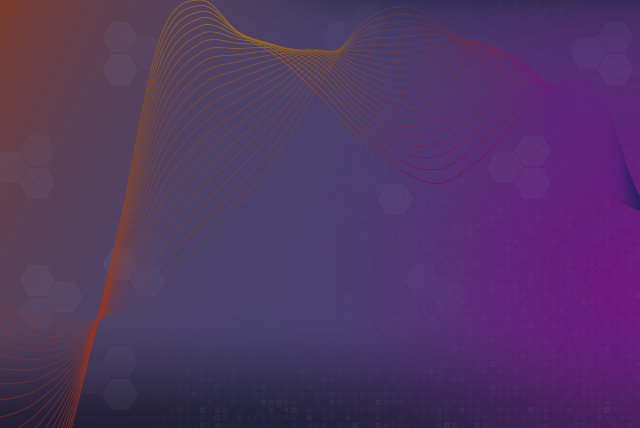
A Shadertoy shader for this background:

```glsl
// Ribbon of fine lines over a slate, rust and magenta gradient with faint hexagons.
// Three splines (first, middle, last line) are blended into the whole ribbon;
// hashed cells scatter small squares and a staggered grid carries the hexagons.

const float WIDTH = 1.5;          // canvas width in units of its height
const float LINES = 21.0;
const int KNOTS = 17;

// Depth below the top edge, in percent of the height, at even steps across.
const float FIRST[KNOTS] = float[](156., 127., 92., 52., 9., 0., 8., 13.7, 22.5,
    32.2, 39.6, 42.8, 37.2, 27.3, 19.5, 21.9, 45.9);
const float MIDDLE[KNOTS] = float[](97.5, 93.3, 83., 62.5, 32.5, 20.2, 16.2, 13.5, 11.8,
    16.6, 19.7, 16.6, 12., 14.2, 25., 35.5, 48.);
const float LAST[KNOTS] = float[](71.3, 74.2, 75.2, 72.6, 66., 57., 47.4, 35.2, 19.8,
    6., 1.6, 5.5, 16., 27.7, 37.5, 43.7, 49.2);

// Centres of hexagon groups, measured from the upper left.
const vec2 GROUPS[10] = vec2[](vec2(.07, .39), vec2(.11, .69), vec2(.29, .12),
    vec2(.32, .635), vec2(.27, .88), vec2(.918, .463), vec2(1.01, .666),
    vec2(1.23, .387), vec2(1.435, .12), vec2(.81, .08));

float hash(vec2 cell) {
    vec3 q = fract(vec3(cell.xyx) * 0.1031);
    q += dot(q, q.yzx + 33.33);
    return fract((q.x + q.y) * q.z);
}

vec3 knot(int i) {
    i = clamp(i, 0, KNOTS - 1);
    return vec3(FIRST[i], MIDDLE[i], LAST[i]) * 0.01;
}

// Smooth spline through the knots of all three guide lines.
vec3 guides(float x) {
    float s = clamp(x / WIDTH, 0.0, 0.9999) * float(KNOTS - 1);
    int i = int(s);
    float u = fract(s);
    vec3 a = knot(i - 1), b = knot(i), c = knot(i + 1), d = knot(i + 2);
    return b + 0.5 * u * (c - a + u * (2.0 * a - 5.0 * b + 4.0 * c - d
        + u * (3.0 * (b - c) + d - a)));
}

float bell(float x, float centre, float spread) {
    float d = (x - centre) / spread;
    return exp(-d * d);
}

vec3 backdrop(vec2 p) {
    vec3 col = vec3(0.265, 0.265, 0.450);
    float magenta = exp(-4.0 * dot(p - vec2(1.5, 0.66), p - vec2(1.5, 0.66)));
    col = mix(col, vec3(0.48, 0.23, 0.17), exp(-2.6 * p.x - 1.35 * p.y));
    col = mix(col, vec3(0.32, 0.19, 0.45), 0.7 * smoothstep(0.8, 1.4, p.x));
    col = mix(col, vec3(0.42, 0.10, 0.49), magenta);
    float floorShade = smoothstep(0.73, 1.03, p.y) * (1.0 - 0.85 * magenta);
    col = mix(col, vec3(0.10, 0.09, 0.17), 0.85 * floorShade);
    float topShade = exp(-p.y / 0.06) * smoothstep(0.4, 1.0, p.x);
    return mix(col, vec3(0.15, 0.15, 0.27), 0.65 * topShade);
}

// Scattered square outlines, some with a bright core.
float squares(vec2 p, float aa) {
    vec2 g = p / 0.0179, cell = floor(g);
    vec2 q = abs(fract(g) - 0.5);
    float d = max(q.x, q.y), soft = aa / 0.0179;
    float r = hash(cell), size = mix(0.2, 0.36, hash(cell + 17.0));
    float box = 1.0 - smoothstep(size - soft, size + soft, d);
    float hole = 1.0 - smoothstep(size * 0.5 - soft, size * 0.5 + soft, d);
    float low = smoothstep(0.75, 1.0, p.y) * smoothstep(0.32, 0.5, p.x);
    float side = smoothstep(0.55, 1.35, p.x) * smoothstep(0.25, 0.6, p.y);
    float top = 0.5 * smoothstep(0.08, 0.0, p.y) * smoothstep(0.45, 0.9, p.x);
    float density = max(max(low, 0.7 * side), top);
    float lit = step(0.42, r) * (0.35 + 0.65 * pow(r, 8.0));
    return lit * density * (box - 0.6 * hole);
}

// Flat-topped hexagons on a staggered grid, kept only near a group centre.
float hexagons(vec2 p, float aa) {
    vec2 pitch = vec2(0.0645, 0.0758), origin = vec2(0.088, 0.352);
    float glow = 0.0;
    float column = floor((p.x - origin.x) / pitch.x);
    for (float k = 0.0; k < 2.0; k++) {
        float c = column + k;
        float shift = origin.y + 0.5 * pitch.y * mod(c, 2.0);
        vec2 centre = vec2(origin.x + c * pitch.x,
            shift + pitch.y * round((p.y - shift) / pitch.y));
        vec2 q = abs(p - centre);
        float d = max(q.y, 0.866 * q.x + 0.5 * q.y) - 0.0355;
        float near = 0.0;
        for (int i = 0; i < 10; i++)
            near = max(near, 1.0 - smoothstep(0.05, 0.07, distance(centre, GROUPS[i])));
        float strength = near * mix(0.5, 1.0, hash(centre * 100.0));
        glow += strength * (1.0 - smoothstep(-aa, aa, d)) * (1.0 + 0.4 * smoothstep(-0.005, 0.0, d));
    }
    return glow;
}

vec3 ribbonColour(vec2 p, float t) {
    vec3 col = mix(vec3(0.62, 0.19, 0.10), vec3(0.58, 0.30, 0.08), smoothstep(0.8, 0.3, p.y));
    col = mix(col, vec3(0.68, 0.49, 0.05), bell(p.x, 0.55, 0.25) * smoothstep(0.3, 0.0, p.y));
    col = mix(col, vec3(0.56, 0.14, 0.15), smoothstep(0.75, 1.15, p.x));
    col = mix(col, vec3(0.48, 0.05, 0.28), smoothstep(0.2, 0.43, p.y) * smoothstep(0.7, 1.0, p.x));
    col = mix(col, vec3(0.42, 0.09, 0.52), smoothstep(1.15, 1.36, p.x + 0.12 * t));
    return mix(col, vec3(0.07, 0.13, 0.32), smoothstep(1.41, 1.5, p.x));
}

void mainImage(out vec4 fragColor, in vec2 fragCoord) {
    float aa = 0.7 / iResolution.y;
    vec2 p = fragCoord / iResolution.y;
    p = vec2(p.x * WIDTH * iResolution.y / iResolution.x, 1.0 - p.y);
    vec3 col = backdrop(p);
    col = mix(col, vec3(0.50, 0.44, 0.58), 0.20 * squares(p, aa));
    col = mix(col, vec3(0.50, 0.50, 0.66), 0.10 * hexagons(p, aa));

    // Ribbon: every line is a quadratic blend of the three guides.
    vec3 height = guides(p.x);
    vec3 slope = (guides(p.x + 0.002) - guides(p.x - 0.002)) / 0.004;
    for (float i = 0.0; i < LINES; i++) {
        float t = i / (LINES - 1.0);
        vec3 w = vec3((1.0 - t) * (1.0 - 2.0 * t), 4.0 * t * (1.0 - t), t * (2.0 * t - 1.0));
        float s = dot(w, slope);
        float d = abs(p.y - dot(w, height)) / sqrt(1.0 + s * s);
        float ink = 1.0 - smoothstep(0.0009 - aa, 0.0009 + aa, d);
        col = mix(col, ribbonColour(p, t), ink * mix(0.85, 0.45, t));
    }
    fragColor = vec4(col, 1.0);
}
```
